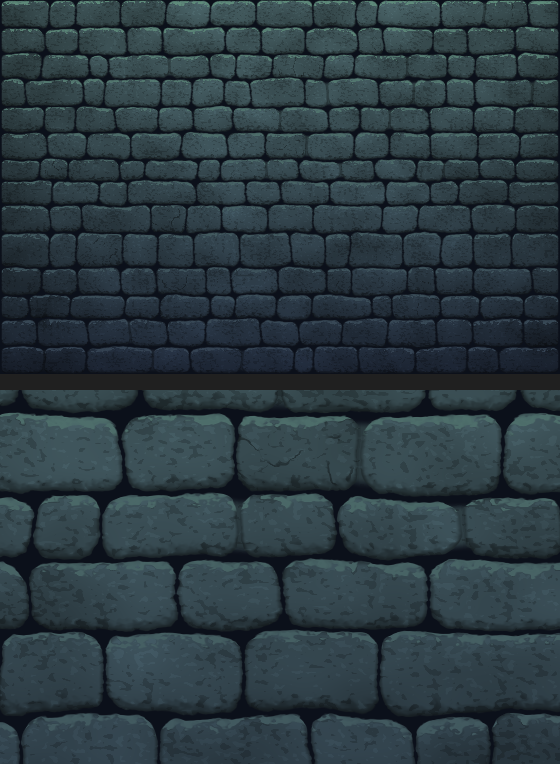
Top: the whole. Bottom: its middle third, enlarged.
Write a WebGL 1 fragment shader that draws this texture.

```glsl
precision highp float;

uniform vec2 u_resolution;

const float ASPECT = 1.5;
const float COURSES = 14.0;
const vec3 MORTAR = vec3(0.045, 0.062, 0.102);
const vec3 STONE_TOP = vec3(0.232, 0.314, 0.327);
const vec3 STONE_BOTTOM = vec3(0.112, 0.146, 0.206);
const vec3 MOSS_TOP = vec3(0.38, 0.56, 0.49);
const vec3 MOSS_BOTTOM = vec3(0.20, 0.25, 0.32);

float hash(vec2 p) {
  return fract(sin(dot(p, vec2(127.1, 311.7))) * 43758.5);
}

vec2 gradient(vec2 cell) {
  float angle = 6.2832 * hash(cell);
  return vec2(cos(angle), sin(angle));
}

float gradientNoise(vec2 p) {
  vec2 i = floor(p);
  vec2 f = p - i;
  vec2 u = f * f * f * (f * (f * 6.0 - 15.0) + 10.0);
  vec2 e = vec2(1.0, 0.0);
  float a = dot(gradient(i), f);
  float b = dot(gradient(i + e.xy), f - e.xy);
  float c = dot(gradient(i + e.yx), f - e.yx);
  float d = dot(gradient(i + e.xx), f - e.xx);
  return mix(mix(a, b, u.x), mix(c, d, u.x), u.y);
}

// Height of a course line, measured downward; the middle courses are uneven
float courseLine(float i) {
  float sag = 0.36 * exp(-0.5 * (i - 8.0) * (i - 8.0));
  float inner = step(0.5, i) * step(i, COURSES - 0.5);
  return (i - sag + inner * 0.14 * (hash(vec2(i, 3.0)) - 0.5)) / COURSES;
}

// Position of an upright joint in a course of count stones
float jointLine(float k, float course, float count) {
  float inner = step(0.5, k) * step(k, count - 0.5);
  float jitter = 0.62 * (hash(vec2(k + 5.0, course * 7.0 + 2.0)) - 0.5);
  return (k + inner * jitter) * ASPECT / count;
}

float roundedBox(vec2 p, vec2 halfSize, float radius) {
  vec2 q = abs(p) - halfSize + radius;
  return length(max(q, 0.0)) + min(max(q.x, q.y), 0.0) - radius;
}

void main() {
  vec2 uv = gl_FragCoord.xy / u_resolution;
  vec2 p = vec2(uv.x * ASPECT, 1.0 - uv.y);
  float pixel = 1.0 / u_resolution.y;

  // Hand-cut wobble, fading toward the borders
  float border = min(min(p.x, ASPECT - p.x), min(p.y, 1.0 - p.y));
  vec2 wobble = vec2(gradientNoise(p * 11.0), gradientNoise(p * 11.0 + 40.0)) * 0.009;
  wobble += vec2(gradientNoise(p * 55.0 + 9.0), gradientNoise(p * 55.0 + 70.0)) * 0.0025;
  vec2 q = p + wobble * smoothstep(0.0, 0.05, border);

  // Find the course and the stone
  float course = floor(q.y * COURSES);
  course += step(courseLine(course + 1.0), q.y) - step(q.y, courseLine(course));
  course = clamp(course, 0.0, COURSES - 1.0);
  float count = 12.0 + floor(4.0 * hash(vec2(course, 17.0)));
  float k = floor(q.x * count / ASPECT);
  k += step(jointLine(k + 1.0, course, count), q.x) - step(q.x, jointLine(k, course, count));
  k = clamp(k, 0.0, count - 1.0);
  float stoneId = hash(vec2(k + 31.0, course + 53.0));

  vec2 low = vec2(jointLine(k, course, count), courseLine(course));
  vec2 high = vec2(jointLine(k + 1.0, course, count), courseLine(course + 1.0));
  vec2 local = q - 0.5 * (low + high);
  vec2 halfSize = 0.5 * (high - low) - vec2(0.0014, 0.0014 + 0.0015 * stoneId);
  float radius = min(0.014 + 0.007 * stoneId, min(halfSize.x, halfSize.y));

  // Distances to the outline and to the upper and lower rims
  float edge = roundedBox(local, halfSize, radius);
  float upperRim = roundedBox(local - vec2(0.0, 0.009), halfSize, radius);
  float lowerRim = roundedBox(local + vec2(0.0, 0.009), halfSize, radius);

  // Stone face, lighter above, with patches and clustered chips
  float broad = gradientNoise(p * vec2(4.0, 5.0) + 33.0);
  float patches = gradientNoise(p * vec2(12.0, 16.0) + 21.0);
  float cluster = gradientNoise(p * vec2(31.0, 43.0) + 5.0);
  float fine = gradientNoise(p * vec2(190.0, 275.0) + 13.0);
  float grain = gradientNoise(q * vec2(105.0, 172.0) + 0.5 * fine) + 0.4 * fine;
  float rise = -local.y / halfSize.y;
  vec3 face = mix(STONE_TOP, STONE_BOTTOM, pow(p.y, 1.7));
  face *= 1.0 + 0.08 * (stoneId - 0.5) + 0.16 * broad + 0.20 * patches + 0.06 * rise;
  face *= 1.0 - 0.17 * smoothstep(0.25, 0.33, grain - 0.5 * cluster - 0.25 * patches);
  face *= 1.0 + 0.10 * smoothstep(0.32, 0.42, -grain + 0.4 * cluster + 0.14 * rise);
  float side = abs(uv.x * 2.0 - 1.0);
  face *= 1.05 - 0.27 * side * side * side;

  // Faint cracks on a few stones
  float vein = abs(gradientNoise(p * vec2(24.0, 20.0) + 90.0) + 0.08 * grain);
  float cracked = step(stoneId, 0.13) * smoothstep(0.0, 0.2, cluster);
  face *= 1.0 - 0.35 * cracked * (1.0 - smoothstep(0.01, 0.035, vein));
  vec3 bare = face;

  // Shaded rim below and ragged mossy light above
  face *= 1.0 - 0.30 * smoothstep(-0.003, 0.007, lowerRim + 0.008 * grain);
  face *= 1.0 - 0.28 * smoothstep(-0.004, 0.0, edge);
  float facing = smoothstep(0.001, 0.006, upperRim - edge);
  float ragged = upperRim + 0.010 * grain + 0.010 * cluster;
  float light = facing * smoothstep(0.0025, 0.0055, ragged) * (0.85 + 0.6 * grain);
  light *= 1.0 - 0.3 * smoothstep(-0.001, 0.0, edge);
  face = mix(face, mix(MOSS_TOP, MOSS_BOTTOM, pow(p.y, 0.9)), clamp(light, 0.0, 0.95));

  // Some upright joints are worn nearly shut
  float nearest = k + step(0.0, local.x);
  float worn = step(hash(vec2(nearest + 11.0, course + 71.0)), 0.13);
  worn *= step(0.5, nearest) * step(nearest, count - 0.5);
  worn *= smoothstep(0.004, 0.014, min(q.y - low.y, high.y - q.y));
  vec3 gap = mix(MORTAR, bare * 0.75, worn);

  vec3 color = mix(face, gap, smoothstep(-pixel * 0.8, pixel * 0.8, edge + 0.0015 * grain));
  color = mix(MORTAR, color, smoothstep(0.003, 0.003 + pixel, min(p.x, ASPECT - p.x)));
  gl_FragColor = vec4(color, 1.0);
}
```
